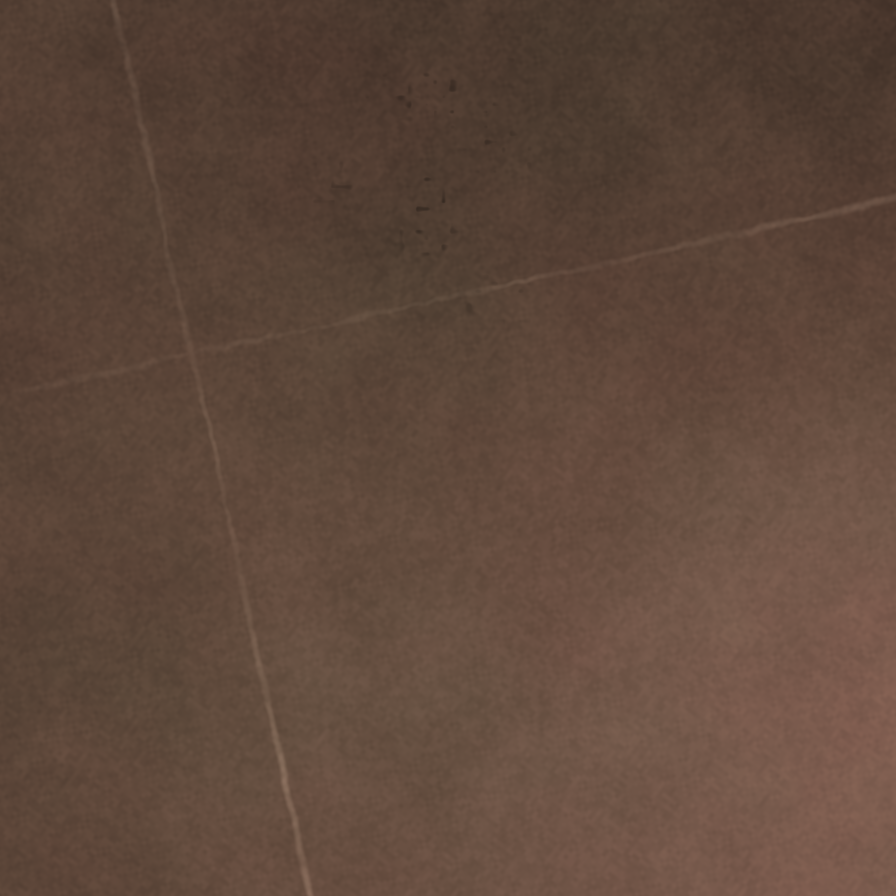
Write a Shadertoy shader that draws this texture.

```glsl
// Dim brown stone floor tiles under a soft light from the lower right.
// Bilinear shading carries layered value noise (mottling, grain, pits),
// and two thin, uneven grout lines cross at a right angle.

#define LINE_SLOPE 0.2225
#define LINE_HALF_WIDTH 0.0036
#define LINE_GAIN 0.085
#define MOTTLE_GAIN 0.085
#define GRAIN_GAIN 0.058
#define TINT_GAIN 0.06
#define PIT_GAIN 0.09
#define STONE_HUE vec3(1.0, 0.762, 0.617)

float hash(vec2 p) {
    vec3 q = fract(vec3(p.xyx) * 0.1031);
    q += dot(q, q.yzx + 33.33);
    return fract((q.x + q.y) * q.z);
}

float noise(vec2 p) {
    vec2 cell = floor(p), f = fract(p);
    f = f * f * (3.0 - 2.0 * f);
    float low = mix(hash(cell), hash(cell + vec2(1, 0)), f.x);
    float high = mix(hash(cell + vec2(0, 1)), hash(cell + vec2(1, 1)), f.x);
    return mix(low, high, f.y);
}

// Sum of rotated octaves, centred on zero
float fbm(vec2 p) {
    float sum = 0.0, gain = 0.5;
    for (int i = 0; i < 5; i++) {
        sum += gain * (noise(p) - 0.5);
        p = mat2(1.6, 1.2, -1.2, 1.6) * p + 17.3;
        gain *= 0.6;
    }
    return sum;
}

// Broad light: bright lower right, dark upper edge
float lighting(vec2 uv) {
    float bottom = mix(0.350, 0.488, uv.x);
    float top = mix(0.318, 0.288, uv.x);
    return mix(bottom, top, smoothstep(0.16, 1.0, uv.y));
}

// Soft line profile with ragged width; d is the signed distance
float grout(float d, float along, float seed) {
    d += 0.004 * (noise(vec2(along * 14.0, seed)) - 0.5);
    d += 0.003 * (noise(vec2(along * 80.0, seed)) - 0.5);
    float width = LINE_HALF_WIDTH * (0.6 + 0.7 * noise(vec2(along * 30.0, seed + 5.0)));
    float wear = 0.3 + 0.6 * noise(vec2(along * 22.0, seed + 9.0))
               + 0.4 * noise(vec2(along * 110.0, seed + 13.0));
    return wear * (1.0 - smoothstep(0.1 * width, 1.6 * width, abs(d)));
}

void mainImage(out vec4 fragColor, in vec2 fragCoord) {
    vec2 uv = fragCoord / iResolution.xy;
    float tone = lighting(uv);

    // Cloudy mottling and fine grain
    float mottle = 0.6 * fbm(uv * 6.0 + 3.1) + 0.5 * fbm(uv * 17.0 + 51.0);
    float grain = 0.65 * noise(mat2(0.8, 0.6, -0.6, 0.8) * uv * 215.0)
                + 0.35 * noise(mat2(0.6, -0.8, 0.8, 0.6) * uv * 110.0 + 41.0) - 0.5;
    tone += MOTTLE_GAIN * mottle + GRAIN_GAIN * grain;

    // Sparse dark pits on the upper tile
    float pitZone = 1.0 - smoothstep(0.03, 0.25, length(uv - vec2(0.5, 0.81)));
    float pits = smoothstep(0.76, 1.0, noise(uv * vec2(105.0, 120.0) + 8.0));
    tone -= PIT_GAIN * pits * pitZone * smoothstep(0.45, 0.75, noise(uv * 19.0));

    // Olive to reddish drift
    float tint = fbm(uv * 4.5 + 29.0) + 0.2 * (uv.x - 0.5);
    vec3 color = tone * (STONE_HUE + TINT_GAIN * tint * vec3(1.0, -0.6, -0.1));
    color.b += 0.012 * smoothstep(0.36, 0.48, tone);

    // Crossing grout lines, each fading along its length
    float unit = inversesqrt(1.0 + LINE_SLOPE * LINE_SLOPE);
    float steepDist = (uv.x + LINE_SLOPE * uv.y - 0.349) * unit;
    float flatDist = (uv.y - LINE_SLOPE * uv.x - 0.557) * unit;
    float steepFade = mix(1.35, 0.65, smoothstep(0.1, 0.45, uv.y))
                    + 0.15 * smoothstep(0.75, 0.95, uv.y);
    float flatFade = smoothstep(0.0, 0.06, uv.x) * mix(0.45, 0.9, smoothstep(0.3, 1.0, uv.x));
    float lines = max(grout(steepDist, uv.y, 2.0) * steepFade,
                      grout(flatDist, uv.x, 31.0) * flatFade);
    color += LINE_GAIN * lines * vec3(1.0, 0.92, 0.82);

    fragColor = vec4(color, 1.0);
}
```
